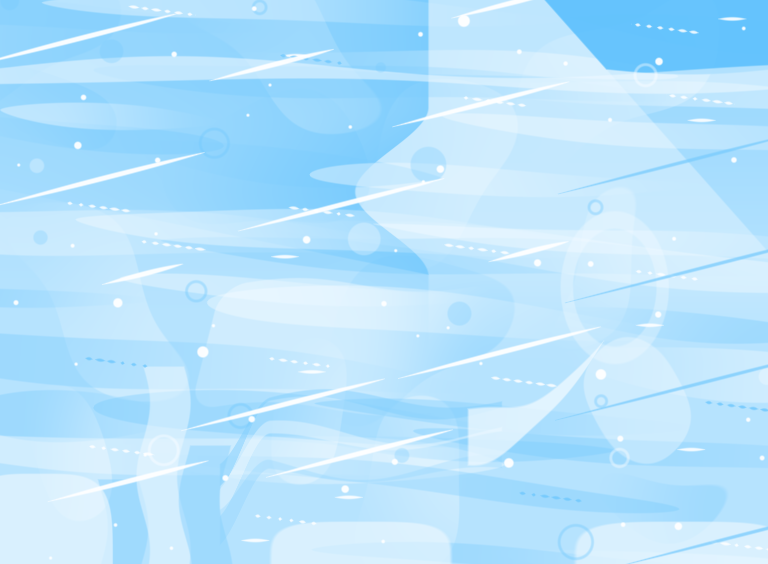
Write a WebGL 1 fragment shader that draws this background.

```glsl
precision highp float;
uniform vec2 u_resolution;

#define DEEP vec3(0.38, 0.76, 0.99)
#define EDGE 0.002
#define STREAK_TILT 0.25
#define WISPS 32
#define BLOBS 13
#define STREAKS 16
#define BUBBLES 20
#define DASH_ROWS 18
#define DOTS 52

float hash(float n) { return fract(sin(n * 12.9898) * 43758.5453); }

float cover(float d) { return 1.0 - smoothstep(-EDGE, EDGE, d); }

vec2 turn(vec2 p, float a) {
  float c = cos(a), s = sin(a);
  return vec2(c * p.x + s * p.y, c * p.y - s * p.x);
}

// Evenly spread random place on the canvas
vec2 scatter(float i, float seed) {
  vec2 start = vec2(hash(seed), hash(seed + 0.5));
  vec2 jitter = 0.12 * vec2(hash(i + seed), hash(i + seed + 0.3));
  return fract(start + i * vec2(0.7549, 0.5698) + jitter) * u_resolution / u_resolution.y;
}

// Tapered sliver; blunt = 1 rounds off its right end
float sliver(vec2 p, vec2 size, float blunt) {
  float u = clamp(p.x / size.x, -1.0, 1.0);
  float w = mix(1.0 - u * u, 0.9 * sqrt(1.0 - u) * (1.0 + u), blunt);
  return max(abs(p.y) - size.y * w, abs(p.x) - size.x);
}

float ellipse(vec2 p, vec2 r) { return (length(p / r) - 1.0) * min(r.x, r.y); }

void paint(inout float tone, float target, float strength, float d) {
  tone = mix(tone, target, strength * cover(d));
}

// Pale sheet, its dark hollow and the soft shapes behind everything
void paintMasses(inout float tone, vec2 p) {
  for (int k = 0; k < BLOBS; k++) {
    float i = float(k), h = hash(i + 3.1);
    vec2 q = turn(p - scatter(i, 7.0), 2.0 * hash(i + 5.7) - 1.0);
    q += 0.03 * sin(q.yx * 17.0 + 6.3 * h);
    vec2 r = mix(vec2(0.07, 0.05), vec2(0.23, 0.13), vec2(h, hash(i + 9.2)));
    float fade = smoothstep(-1.2, 0.9, q.x / r.x);
    paint(tone, mod(i, 3.0) < 1.0 ? 0.2 : 0.9, 0.4 * fade, ellipse(q, r));
  }
  float left = 0.63 + 0.13 * smoothstep(0.0, 0.15, abs(p.y - 0.66));
  float right = 0.966 + 0.887 * (1.0 - p.y);
  float depth = exp(-3.5 * max(left - p.x, 0.0));
  paint(tone, 0.1, 0.75 * depth, max(p.x - left, 0.665 - 0.2 * p.x - p.y));
  paint(tone, 0.78, 0.55 * smoothstep(0.35, 0.6, p.y), 0.75 * max(left - p.x, p.x - right));
  vec2 q = p - vec2(0.61, 0.385);
  q.x -= 0.25 * q.y;
  q.y += 0.012 * sin(q.x * 14.0);
  vec2 box = abs(q) - vec2(0.2, 0.065);
  float slab = length(max(box, 0.0)) - 0.045;
  paint(tone, 0.85, 0.5 * (1.0 - smoothstep(0.0, 0.25, q.x)), slab);
}

void paintWisps(inout float tone, vec2 p) {
  for (int k = 0; k < WISPS; k++) {
    float i = float(k), h = hash(i + 21.3), side = hash(i + 31.9) < 0.5 ? -1.0 : 1.0;
    vec2 q = turn(p - scatter(i, 13.0), -0.02 - 0.09 * hash(i + 17.4));
    q.x *= side;
    q.y += 0.006 * sin(q.x * 8.0 + 6.3 * h);
    vec2 size = vec2(mix(0.2, 0.6, h), mix(0.016, 0.05, hash(i + 41.6)));
    float fade = smoothstep(-1.0, 0.6, q.x / size.x);
    float target = hash(i + 53.8) < 0.42 ? 0.15 : 0.95;
    paint(tone, target, 0.4 * fade, sliver(q, size, hash(i + 61.2)));
  }
}

// Deep corner, long band, ribbons, columns, sail and mounds
void paintForms(inout float tone, vec2 p) {
  float slope = 0.75 * (0.966 + 0.887 * (1.0 - p.y) - p.x);
  paint(tone, 0.0, 0.93, max(slope, 0.88 + 0.012 * sin(p.x * 9.0) - p.y));
  float band = abs(p.y - 0.865 - 0.014 * sin(p.x * 4.5)) - 0.014 - 0.008 * sin(p.x * 6.0);
  paint(tone, 0.9, 0.55, band);
  for (int k = 0; k < 3; k++) {
    float i = float(k), light = mod(i, 2.0);
    float x = 0.215 + 0.075 * i + 0.012 * sin(p.y * 24.0 + i);
    float top = 0.15 + 0.17 * light + 0.03 * i;
    paint(tone, mix(0.25, 0.9, light), 0.5, max(abs(p.x - x) - 0.036, p.y - top));
    float drop = 1.0 - smoothstep(0.38, 0.48, p.x);
    float y = 0.285 - 0.06 * i + 0.018 * sin(p.x * 14.0 + i) - 0.12 * drop;
    float ribbon = abs(p.y - y) - 0.007 - 0.005 * sin(p.x * 11.0 + 2.0 * i) - 0.02 * drop;
    paint(tone, mix(0.2, 0.95, light), 0.5 - 0.12 * i, max(ribbon, abs(p.x - 0.64) - 0.25));
  }
  vec2 bulb = p - vec2(1.13, 0.29);
  paint(tone, 0.95, 0.35, ellipse(bulb + 0.01 * sin(bulb.yx * 30.0), vec2(0.09, 0.11)));
  float loopEdge = abs(ellipse(p - vec2(1.09, 0.49), vec2(0.085, 0.12))) - 0.011;
  paint(tone, 0.95, 0.32, loopEdge);
  float u = clamp((p.x - 0.83) / 0.24, 0.0, 1.0);
  float sail = abs(p.y - 0.225 - 0.17 * u * u) - 0.05 * (1.0 - u) - 0.008 * sin(u * 9.0) * (1.0 - u);
  paint(tone, 0.93, 0.7, 0.7 * max(sail, abs(p.x - 0.95) - 0.12));
  for (int k = 0; k < 3; k++) {
    float i = float(k);
    vec2 size = vec2(0.13 + 0.03 * i, i < 1.0 ? 0.16 : 0.075);
    vec2 q = (p - vec2(0.07 + 0.57 * i, 0.0)) / size;
    float mound = pow(dot(q * q, q * q), 0.25) - 1.0;
    paint(tone, 0.88, 0.65, mound * size.y);
  }
}

// Bubbles, dashes, slanted streaks and bright dots
void paintSpecks(inout float tone, vec2 p) {
  for (int k = 0; k < BUBBLES; k++) {
    float i = float(k), r = mix(0.009, 0.034, pow(hash(i + 71.5), 1.5));
    float d = length(p - scatter(i, 77.0)) - r;
    bool hollow = mod(i, 2.0) < 1.0;
    float target = hash(i + 83.1) < 0.6 ? 0.1 : 1.0;
    paint(tone, target, hollow ? 0.4 : 0.28, hollow ? abs(d) - 0.0025 : d);
  }
  for (int k = 0; k < DASH_ROWS; k++) {
    float i = float(k);
    vec2 q = turn(p - scatter(i, 91.0), -0.13);
    float cell = floor(q.x / 0.02), width = mix(0.003, 0.009, hash(cell + i * 9.0));
    vec2 dash = vec2(q.x - (cell + 0.5) * 0.02, q.y);
    float row = max(sliver(dash, vec2(width, 0.0026), 0.0), abs(q.x) - 0.06);
    paint(tone, mod(i, 5.0) < 1.0 ? 0.1 : 1.0, 0.85, row);
    vec2 tick = p - scatter(i, 97.0);
    if (mod(i, 2.0) < 1.0) paint(tone, 1.0, 0.9, sliver(tick, vec2(0.024, 0.003), 0.0));
  }
  for (int k = 0; k < STREAKS; k++) {
    float i = float(k), h = hash(i + 101.7);
    bool dark = mod(i, 4.0) > 2.5;
    vec2 q = turn(p - scatter(i, 107.0), STREAK_TILT);
    vec2 size = vec2((dark ? 0.15 : 0.065) + 0.13 * h, dark ? 0.003 : 0.0045);
    paint(tone, dark ? 0.15 : 1.0, dark ? 0.75 : 0.95, sliver(q, size, 0.3));
  }
  for (int k = 0; k < DOTS; k++) {
    float i = float(k), r = mix(0.0025, 0.0108, pow(hash(i + 113.4), 2.2));
    paint(tone, 1.0, 0.95, length(p - scatter(i, 127.0)) - r);
  }
}

void main() {
  vec2 p = gl_FragCoord.xy / u_resolution.y;
  float tone = mix(0.54, 0.36, smoothstep(0.4, 0.95, p.y));
  paintMasses(tone, p);
  paintWisps(tone, p);
  paintForms(tone, p);
  paintSpecks(tone, p);
  gl_FragColor = vec4(mix(DEEP, vec3(1.0), tone), 1.0);
}
```
